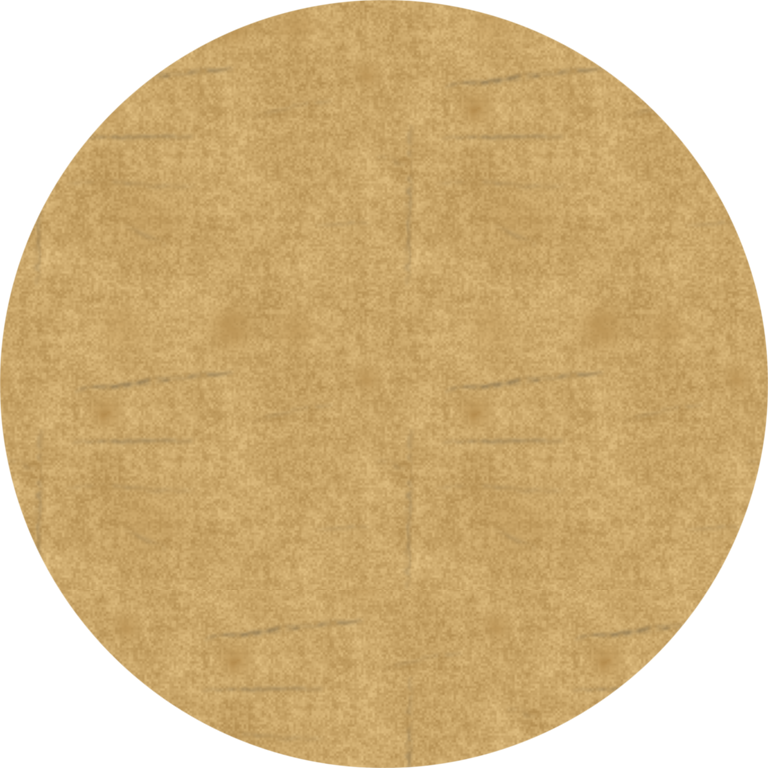
Write a WebGL 2 fragment shader that draws this texture.

```glsl
#version 300 es
precision highp float;
// Disc of tiled, worn kraft paper with stains, pencil-like scuffs and fine grain.

#define TILE vec2(0.482, 0.396)
#define SEAM_Y 0.232
#define SEAM_SHIFT vec2(-0.169, 0.323)
#define GRAIN 0.105
#define MOTTLE 0.055
#define CLOUD 0.050
#define FIBRE 0.030
#define SCUFF_WIDTH 0.0036
#define STAIN_STRENGTH 0.62
#define DISC_RADIUS 0.5

uniform vec2 u_resolution;
out vec4 fragColor;

const vec3 PAPER = vec3(0.79, 0.65, 0.41);
const vec3 STAIN = vec3(0.66, 0.49, 0.24);
const vec3 SCUFF = vec3(0.52, 0.44, 0.30);
const vec3 BACKDROP = vec3(1.0);

// Scuffs: start xy, end xy; the weights follow in the same order.
const int SCUFFS = 8;
const vec4 scuffs[SCUFFS] = vec4[](
    vec4(0.102, 0.492, 0.235, 0.510), vec4(0.190, 0.501, 0.300, 0.516),
    vec4(0.098, 0.427, 0.250, 0.427), vec4(0.090, 0.365, 0.250, 0.363),
    vec4(0.332, 0.452, 0.430, 0.474), vec4(0.495, 0.400, 0.535, 0.385),
    vec4(0.165, 0.310, 0.215, 0.285), vec4(0.415, 0.311, 0.480, 0.315));
const float weights[SCUFFS] = float[](0.55, 0.55, 0.38, 0.22, 0.25, 0.25, 0.25, 0.20);
const vec4 CREASE = vec4(0.535, 0.440, 0.531, 0.235);

// Stains: centre xy, radius, weight.
const int STAINS = 6;
const vec4 stains[STAINS] = vec4[](
    vec4(0.138, 0.462, 0.017, 0.75), vec4(0.300, 0.573, 0.025, 0.60),
    vec4(0.386, 0.570, 0.023, 0.42), vec4(0.158, 0.573, 0.026, 0.36),
    vec4(0.479, 0.508, 0.014, 0.60), vec4(0.190, 0.320, 0.045, 0.22));

float hash(vec2 cell, uint seed) {
    uvec2 k = uvec2(cell) * uvec2(1597u, 3571u);
    uint h = (k.x ^ k.y) + seed * 7919u;
    h = (h ^ (h >> 15)) * 73244475u;
    h = (h ^ (h >> 13)) * 73244475u;
    h ^= h >> 16;
    return float(h & 65535u) / 65535.0;
}

// Value noise that wraps after `cells` steps per tile, centred on zero.
float tileNoise(vec2 p, vec2 cells, uint seed) {
    vec2 g = p / TILE * cells;
    vec2 i = floor(g), f = g - i;
    f = f * f * (3.0 - 2.0 * f);
    vec2 a = mod(i, cells), b = mod(i + 1.0, cells);
    float low = mix(hash(a, seed), hash(vec2(b.x, a.y), seed), f.x);
    float high = mix(hash(vec2(a.x, b.y), seed), hash(b, seed), f.x);
    return mix(low, high, f.y) - 0.5;
}

// Offset from a centre to its nearest repeat.
vec2 wrapOffset(vec2 d) {
    return d - TILE * round(d / TILE);
}

// Soft stroke with tapered ends.
float stroke(vec2 p, vec4 ends, float width) {
    vec2 halfSpan = 0.5 * (ends.zw - ends.xy);
    vec2 d = wrapOffset(p - 0.5 * (ends.xy + ends.zw));
    float t = clamp(dot(d, halfSpan) / dot(halfSpan, halfSpan), -1.0, 1.0);
    float r = length(d - t * halfSpan) / width;
    return exp(-r * r) * (1.0 - 0.6 * t * t);
}

void main() {
    vec2 canvas = (gl_FragCoord.xy - 0.5 * u_resolution) / min(u_resolution.x, u_resolution.y) + 0.5;
    vec2 p = canvas + (canvas.y < SEAM_Y ? SEAM_SHIFT : vec2(0.0));

    // Paper grain, mottling and woven fibres
    float grain = tileNoise(p, vec2(164.0, 135.0), 1u);
    float mottle = tileNoise(p, vec2(58.0, 48.0), 2u);
    float cloud = tileNoise(p, vec2(11.0, 9.0), 3u) + 0.6 * tileNoise(p, vec2(24.0, 20.0), 4u);
    float fibre = tileNoise(p, vec2(7.0, 62.0), 5u) + tileNoise(p, vec2(64.0, 5.0), 6u);
    float tone = GRAIN * grain + MOTTLE * mottle + CLOUD * cloud + FIBRE * fibre;
    vec3 colour = PAPER + tone * vec3(0.92, 1.0, 0.98);

    // Brown stains with ragged edges
    float rough = 1.0 + 1.1 * mottle + 0.7 * grain;
    for (int i = 0; i < STAINS; i++) {
        float r = length(wrapOffset(p - stains[i].xy)) / stains[i].z;
        float cover = exp(-r * r) * stains[i].w * rough;
        colour = mix(colour, STAIN, clamp(cover * STAIN_STRENGTH, 0.0, 1.0));
    }

    // Broken scuffs, then the long upright crease
    vec2 wobble = 0.006 * vec2(mottle, cloud);
    float wear = clamp(0.75 + 1.3 * mottle + 0.9 * cloud, 0.0, 1.2);
    float marks = 0.0;
    for (int i = 0; i < SCUFFS; i++)
        marks = max(marks, weights[i] * stroke(p + wobble, scuffs[i], SCUFF_WIDTH));
    vec2 creasePoint = vec2(canvas.x, p.y) + wobble;
    marks = max(marks, 0.36 * stroke(creasePoint, CREASE, SCUFF_WIDTH));
    colour = mix(colour, SCUFF, clamp(marks * wear, 0.0, 1.0));

    // Round cut-out
    float pixel = 1.0 / min(u_resolution.x, u_resolution.y);
    float edge = length(canvas - 0.5) - DISC_RADIUS;
    colour = mix(colour, BACKDROP, smoothstep(-pixel, pixel, edge));
    fragColor = vec4(colour, 1.0);
}
```
